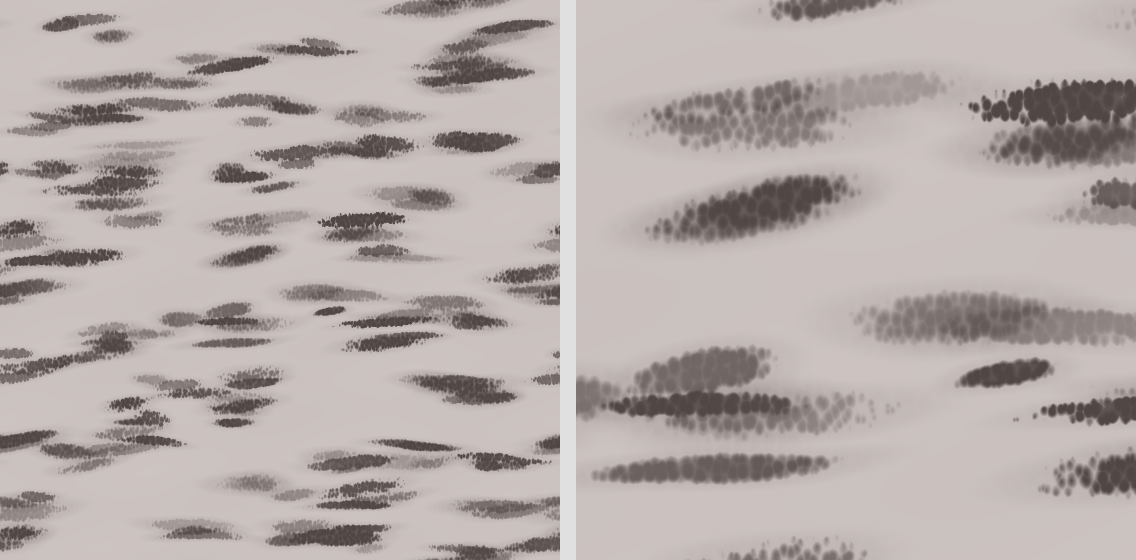
Left, the full canvas; right, a detail of the centre.
Write a WebGL 1 fragment shader that draws this texture.

```glsl
precision highp float;
// Pale birch bark with ragged, smudged horizontal dashes, tiling on all sides.
uniform vec2 u_resolution;

const float TAU = 6.2831853;

vec2 hash2(vec2 p) {
  vec3 q = fract(p.xyx * vec3(0.1031, 0.1030, 0.0973));
  q += dot(q, q.yzx + 33.33);
  return fract((q.xx + q.yz) * q.zy);
}

// Cellular noise: distance to the nearest seed, wrapping over the canvas.
float cells(vec2 uv, vec2 count) {
  vec2 p = uv * count;
  vec2 base = floor(p);
  float nearest = 2.0;
  for (int j = -1; j <= 1; j++) {
    for (int i = -1; i <= 1; i++) {
      vec2 cell = base + vec2(i, j);
      vec2 seed = cell + hash2(mod(cell, count) + 7.0);
      nearest = min(nearest, distance(p, seed));
    }
  }
  return nearest;
}

// One tapered smudge with a ragged rim and a faint halo.
float smudge(vec2 p, vec2 id, float ragged) {
  vec2 size = hash2(id + 11.3);
  vec2 look = hash2(id + 37.7);
  vec2 lean = hash2(id + 71.9);
  p.y -= mix(-0.08, 0.15, lean.x) * p.x;
  p /= mix(vec2(0.03, 0.008), vec2(0.09, 0.018), size);
  float body = 1.0 - dot(p, p);
  float rim = body + ragged * mix(0.35, 1.1, look.x);
  float fade = 1.0 + 0.35 * (lean.y - 0.6) * clamp(p.x, -1.0, 1.0);
  float ink = smoothstep(0.0, mix(0.5, 1.1, look.y), rim);
  float halo = 0.1 * smoothstep(-1.4, 0.6, body);
  return clamp(max(ink * fade * mix(0.3, 1.1, hash2(id + 93.1).x), halo), 0.0, 1.0);
}

// Clusters of three smudges scattered on a jittered, wrapping grid.
float dashes(vec2 uv, float ragged) {
  vec2 grid = vec2(5.0, 14.0);
  vec2 base = floor(uv * grid);
  float bare = 1.0;
  for (int j = -1; j <= 1; j++) {
    for (int i = -1; i <= 1; i++) {
      vec2 cell = base + vec2(i, j);
      vec2 id = mod(cell, grid);
      vec2 centre = (cell + hash2(id + 3.1)) / grid;
      float present = step(0.15, hash2(id + 53.0).y);
      for (int k = 0; k < 3; k++) {
        vec2 part = id + float(k) * vec2(19.0, 29.0);
        vec2 shift = (hash2(part + 5.7) - 0.5) * vec2(0.1, 0.042);
        bare *= 1.0 - present * smudge(uv - centre - shift, part, ragged);
      }
    }
  }
  return 1.0 - bare;
}

void main() {
  vec2 uv = gl_FragCoord.xy / u_resolution;

  // Gentle waviness of the bark
  vec2 bent = uv;
  bent.y += 0.004 * sin(TAU * (2.0 * uv.x + uv.y)) + 0.002 * sin(TAU * (5.0 * uv.x - 3.0 * uv.y));

  // Fine teeth and broader breaks along the rims
  float grain = cells(uv, vec2(190.0, 120.0));
  float breaks = cells(bent, vec2(30.0, 64.0));
  float ragged = 0.9 * (0.45 - grain) + 0.7 * (0.45 - breaks);

  float ink = dashes(bent, ragged);
  ink *= 1.0 - 0.25 * smoothstep(0.3, 0.9, grain) * (1.0 - 0.5 * ink);

  // Faint tonal drift of the pale bark
  float drift = sin(TAU * (uv.x + 3.0 * uv.y)) * sin(TAU * (2.0 * uv.x - 5.0 * uv.y));
  vec3 bark = vec3(0.795, 0.762, 0.752) + 0.005 * drift;
  vec3 pigment = vec3(0.315, 0.275, 0.265);
  gl_FragColor = vec4(mix(bark, pigment, ink), 1.0);
}
```
